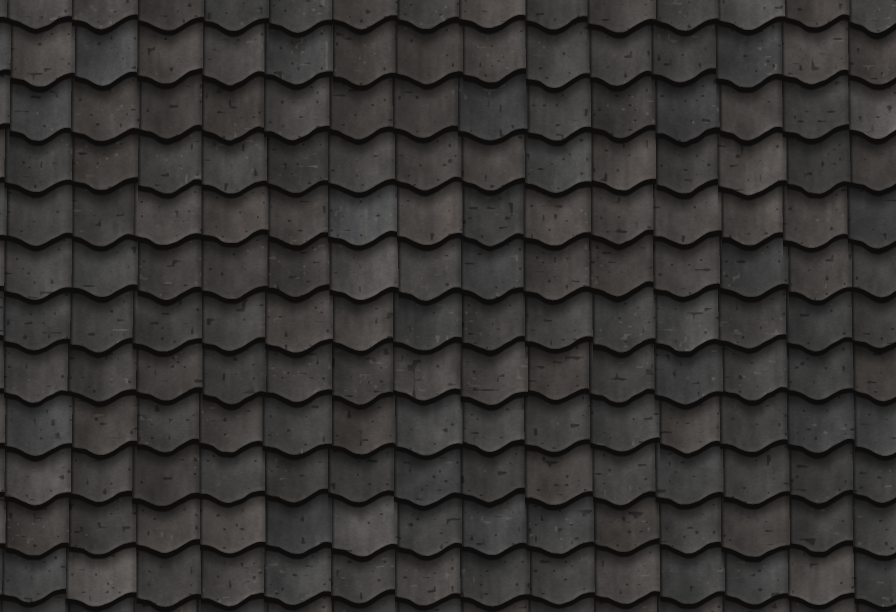
Reproduce this texture procedurally as a Shadertoy shader.

```glsl
const vec2 GRID = vec2(13.9, 11.1);          // columns, rows before compression
const vec3 CLAY = vec3(0.272, 0.254, 0.243);
const vec3 COOL_CLAY = vec3(0.245, 0.245, 0.245);
const vec3 LICHEN = vec3(0.38, 0.36, 0.33);
const vec3 GAP = vec3(0.052, 0.046, 0.045);

float hash(vec2 p) {
    vec3 q = fract(p.xyx * 0.1031);
    q += dot(q, q.yzx + 33.33);
    return fract((q.x + q.y) * q.z);
}

float noise(vec2 p) {
    vec2 i = floor(p), f = fract(p);
    f = f * f * (3.0 - 2.0 * f);
    return mix(mix(hash(i), hash(i + vec2(1, 0)), f.x),
               mix(hash(i + vec2(0, 1)), hash(i + vec2(1, 1)), f.x), f.y);
}

float fbm(vec2 p) {
    float sum = 0.0, weight = 0.5;
    for (int i = 0; i < 4; i++) {
        sum += weight * noise(p);
        p = p * 2.1 + 7.3;
        weight *= 0.5;
    }
    return sum;
}

// Canvas position to roof grid: x in columns, y in rows counted downwards
vec2 roofGrid(vec2 uv) {
    float down = 1.0 - uv.y;
    float drift = down * mix(-0.1, 0.15, uv.x);
    return vec2(uv.x * GRID.x - 0.09 - drift, down * (GRID.y + 0.6 * down));
}

// Left edge of a tile, slightly displaced
float seam(float column, float row) {
    return column + 0.09 * hash(vec2(column, row) + 41.0);
}

// Column index and position across the tile from 0 to 1
vec2 tileAcross(float x, float row) {
    float column = floor(x);
    if (x < seam(column, row)) column -= 1.0;
    float left = seam(column, row);
    return vec2(column, (x - left) / (seam(column + 1.0, row) - left));
}

// Height of the curved lower lip, in rows
float lipHeight(vec2 across, float row) {
    vec2 id = vec2(across.x, row);
    float s = across.y;
    float wave = 0.125 * cos(6.2832 * (s - 0.45)) + 0.07 * (1.0 - smoothstep(0.0, 0.25, s));
    float slip = 0.1 * (hash(id + 17.0) - 0.5);
    float tilt = 0.09 * (hash(id + 29.0) - 0.5) * (s - 0.5);
    float chips = 0.025 * (noise(vec2(s * 9.0, hash(id) * 90.0)) - 0.5);
    return row + 0.43 + wave + slip + tilt + chips;
}

// Fired clay with a tone per tile, stains, grain and specks
vec3 claySurface(vec2 grid, vec2 id) {
    vec2 p = grid + 13.0 * vec2(hash(id + 3.0), hash(id + 5.0));
    float tone = hash(id + 11.0);
    vec3 color = mix(CLAY, COOL_CLAY, hash(id + 23.0));
    color *= 0.88 + 0.2 * tone + 0.14 * smoothstep(0.88, 1.0, tone);
    color *= 0.8 + 0.42 * fbm(p * vec2(2.6, 2.0));
    color *= 0.94 + 0.12 * noise(p * vec2(14.0, 3.0));
    color *= 0.95 + 0.1 * noise(p * 32.0);
    float patches = smoothstep(0.5, 0.75, noise(p * 1.7 + 50.0));
    color = mix(color, LICHEN, 0.55 * patches * smoothstep(0.83, 0.95, noise(p * 13.0)));
    return color * (1.0 - 0.35 * smoothstep(0.86, 0.96, noise(p * 11.0 + 80.0)));
}

vec3 roof(vec2 grid) {
    // Find the tile whose lip lies next below this point
    float row = floor(grid.y) - 1.0;
    vec2 across = tileAcross(grid.x, row);
    float upperLip = lipHeight(across, row), lowerLip = upperLip;
    for (int i = 0; i < 3; i++) {
        row += 1.0;
        across = tileAcross(grid.x, row);
        lowerLip = lipHeight(across, row);
        if (lowerLip >= grid.y) break;
        upperLip = lowerLip;
    }
    float below = grid.y - upperLip, above = lowerLip - grid.y;
    float s = across.y;
    vec3 color = claySurface(grid, vec2(across.x, row));

    // Hollow on the left, raised roll on the right
    color *= mix(0.84, 1.09, smoothstep(0.0, 0.8, s));
    color *= 1.0 - 0.2 * smoothstep(0.9, 1.0, s);
    color *= mix(0.5, 1.0, smoothstep(0.0, 0.06, s));

    // Shadow cast by the row above, worn rim, dark gap
    color *= mix(0.5, 1.0, smoothstep(0.06, 0.42, below));
    color *= 1.0 + 0.08 * smoothstep(0.12, 0.04, above);
    color *= 1.0 - 0.3 * smoothstep(0.03, 0.0, above);
    float thickness = 0.085 + 0.035 * noise(grid * vec2(2.0, 1.0) + 60.0);
    return mix(GAP, color, smoothstep(thickness - 0.025, thickness + 0.025, below));
}

void mainImage(out vec4 fragColor, in vec2 fragCoord) {
    // Average four samples for smooth seams
    vec3 sum = vec3(0.0);
    for (int i = 0; i < 4; i++) {
        vec2 offset = vec2(i % 2, i / 2) * 0.5 - 0.25;
        sum += roof(roofGrid((fragCoord + offset) / iResolution.xy));
    }
    fragColor = vec4(sum / 4.0, 1.0);
}
```
